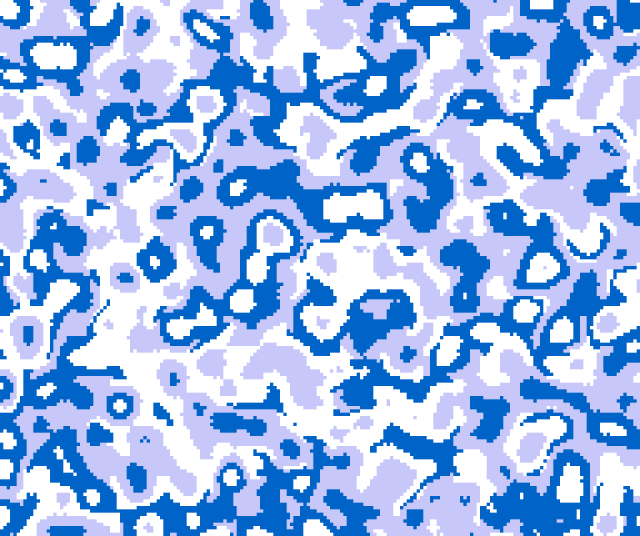
Write a WebGL 1 fragment shader that draws this pattern.

```glsl
precision highp float;
// Blocky three-colour spiral waves, where each colour chases the next.
uniform vec2 u_resolution;

const vec3 LILAC = vec3(0.78, 0.78, 0.98);
const vec3 BLUE = vec3(0.0, 0.39, 0.78);
const vec3 WHITE = vec3(1.0);

const float BLOCKS_ACROSS = 192.0; // square blocks per canvas width
const float SOURCE_SPACING = 9.0;  // blocks between wave sources
const float FALLOFF = 3.0;         // sharpness of each source
const float TWIST = 3.4;           // curl of the spiral arms
const float RAGGEDNESS = 0.3;      // random phase per block, in radians
const float TAU = 6.2831853;

vec3 hash3(vec2 p) {
  vec3 q = fract(p.xyx * vec3(0.1031, 0.1030, 0.0973));
  q += dot(q, q.yxz + 33.33);
  return fract((q.xxy + q.yzz) * q.zyx);
}

// Cellular noise: scattered sources, each adding a random unit vector.
vec2 waveField(vec2 p) {
  vec2 home = floor(p);
  vec2 sum = vec2(0.0);
  for (int j = -2; j <= 2; j++) {
    for (int i = -2; i <= 2; i++) {
      vec2 cell = home + vec2(float(i), float(j));
      vec3 rnd = hash3(cell + 57.0);
      vec2 offset = cell + rnd.xy - p;
      float angle = TAU * rnd.z;
      sum += exp(-FALLOFF * dot(offset, offset)) * vec2(cos(angle), sin(angle));
    }
  }
  return sum;
}

// The field's angle circles its zeros; its strength winds them into hooks.
vec3 blockColor(vec2 center) {
  vec2 field = waveField(center / SOURCE_SPACING);
  float phase = atan(field.y, field.x + 1e-6) + TWIST * length(field);
  phase += RAGGEDNESS * (hash3(floor(center) + 311.0).x - 0.5);
  float third = 3.0 * fract(phase / TAU);
  return third < 1.0 ? LILAC : (third < 2.0 ? BLUE : WHITE);
}

void main() {
  float pixel = BLOCKS_ACROSS / u_resolution.x;
  vec2 p = gl_FragCoord.xy * pixel;

  // Blend the four blocks around the nearest corner over one pixel.
  vec2 corner = floor(p + 0.5);
  vec2 cover = clamp((p - corner) / pixel + 0.5, 0.0, 1.0);
  vec2 h = vec2(0.5, -0.5);
  vec3 below = mix(blockColor(corner + h.yy), blockColor(corner + h.xy), cover.x);
  vec3 above = mix(blockColor(corner + h.yx), blockColor(corner + h.xx), cover.x);
  gl_FragColor = vec4(mix(below, above, cover.y), 1.0);
}
```
